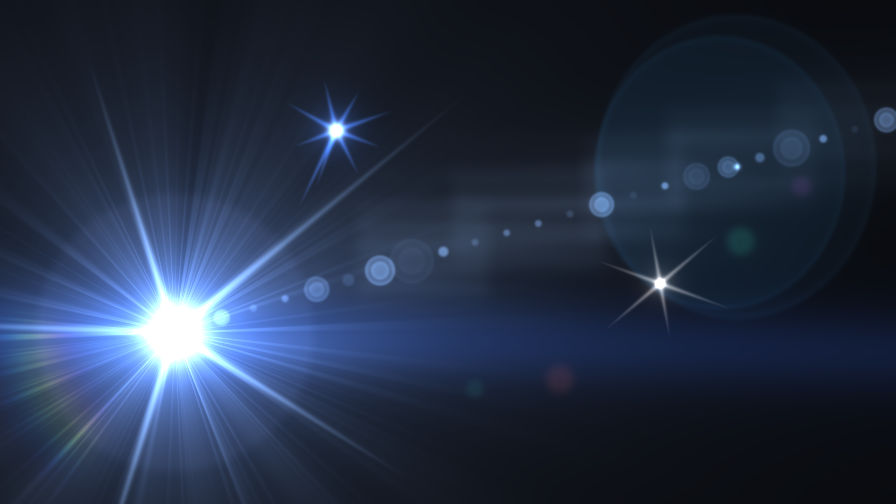
Write a WebGL 1 fragment shader that draws this background.

```glsl
precision highp float;
uniform vec2 u_resolution;

const vec2 MAIN_STAR = vec2(0.347, 0.340);
const vec2 BLUE_STAR = vec2(0.667, 0.741);
const vec2 WARM_STAR = vec2(1.310, 0.4375);
const vec2 CHAIN_START = vec2(0.440, 0.370);
const vec2 CHAIN_END = vec2(1.759, 0.762);

vec2 hashGradient(vec2 cell) {
  float h = fract(sin(dot(cell, vec2(127.1, 311.7))) * 4375.85);
  return vec2(cos(h * 6.2832), sin(h * 6.2832));
}

float gradientNoise(vec2 p) {
  vec2 i = floor(p), f = p - i;
  vec2 u = f * f * f * (f * (f * 6.0 - 15.0) + 10.0);
  vec2 e = vec2(1.0, 0.0);
  float low = mix(dot(hashGradient(i), f), dot(hashGradient(i + e), f - e), u.x);
  float high = mix(dot(hashGradient(i + e.yx), f - e.yx),
                   dot(hashGradient(i + e.xx), f - e.xx), u.x);
  return mix(low, high, u.y);
}

float bell(float x, float width) {
  return exp(-x * x / (width * width));
}

float softBox(vec2 p, vec2 halfSize, vec2 blur) {
  vec2 edge = 1.0 - smoothstep(halfSize - blur, halfSize + blur, abs(p));
  return edge.x * edge.y;
}

// Tapered light streak leaving the origin
float spike(vec2 p, float angle, float len, float width) {
  vec2 dir = vec2(cos(angle), sin(angle));
  float along = dot(p, dir);
  float across = dot(p, vec2(-dir.y, dir.x));
  float taper = clamp(1.0 - along / len, 0.0, 1.0);
  return bell(across, width * (0.35 + 0.65 * taper)) * taper * smoothstep(-0.01, 0.01, along);
}

float starburst(vec2 p, float count, float start, float wobble, float len, float width) {
  float sum = 0.0;
  for (int i = 0; i < 8; i++) {
    float k = float(i);
    if (k >= count) break;
    float turn = 6.2832 / count;
    float angle = start + turn * k - wobble * cos(turn * (k - 1.85));
    sum += spike(p, angle, len * (0.86 + 0.14 * cos(k * 2.4)), width);
  }
  return sum;
}

// Translucent disc with a thin brighter rim
float ghost(vec2 p, float radius, float blur) {
  float d = length(p) - radius;
  return (1.0 - smoothstep(-blur, blur, d)) * 0.75 + 0.3 * bell(d + blur, blur * 1.5);
}

float ghostChain(vec2 p) {
  float sum = 0.0;
  for (int i = 0; i < 22; i++) {
    float k = float(i);
    vec2 center = mix(CHAIN_START, CHAIN_END, k / 21.0);
    float third = pow(0.5 + 0.5 * cos(k * 2.0944), 3.0);
    float radius = 0.007 + 0.018 * third * (1.0 - bell(k - 9.0, 1.0)) * (1.0 - 0.5 * bell(k, 1.0))
                 + 0.026 * bell(k - 5.4, 1.1) + 0.014 * bell(k - 16.0, 0.7)
                 + 0.012 * bell(k - 18.0, 0.6);
    float strength = 0.55 + 0.4 * sin(k * 2.7 + 1.0);
    vec2 q = p - center;
    sum += strength * (ghost(q, radius, 0.003) + 0.6 * ghost(q, radius * 0.6, 0.003));
  }
  return sum;
}

// Broad smeared reflections along the ghost chain
float haze(vec2 p) {
  float slope = (CHAIN_END.y - CHAIN_START.y) / (CHAIN_END.x - CHAIN_START.x);
  float chainY = CHAIN_START.y + slope * (p.x - CHAIN_START.x);
  float sum = 0.6 * bell(p.y - chainY + 0.01, 0.14) * smoothstep(0.45, 0.9, p.x);
  for (int i = 0; i < 5; i++) {
    float k = float(i);
    vec2 center = vec2(0.84 + 0.21 * k, 0.50 + 0.061 * k);
    vec2 halfSize = vec2(0.13 + 0.03 * sin(k * 2.3), 0.085);
    sum += 0.4 * softBox(p - center, halfSize, vec2(0.025, 0.045));
  }
  float streaks = 0.85 + 0.5 * gradientNoise(vec2(p.x * 1.5, p.y * 24.0));
  return sum * streaks * (1.0 - 0.55 * smoothstep(1.1, 1.75, p.x));
}

vec3 mainStar(vec2 p) {
  float d = length(p);
  vec2 dir = p / max(d, 0.0001);
  float shafts = 1.0 + 0.55 * gradientNoise(dir * 4.0 + 3.0);
  float rays = smoothstep(0.02, 0.55, gradientNoise(dir * 17.0))
             + 0.6 * smoothstep(0.0, 0.5, gradientNoise(dir * 31.0 + 9.0));
  vec3 color = vec3(0.20, 0.25, 0.34) * exp(-d / 0.42) * shafts;
  color += vec3(0.35, 0.55, 1.0) * 1.25 * exp(-d / 0.105);
  color += vec3(1.2, 1.25, 1.2) * bell(d, 0.052);
  color += vec3(0.38, 0.50, 0.72) * rays * exp(-d / 0.16) * 0.65;
  color += vec3(0.025, 0.03, 0.045) * (1.0 - smoothstep(0.26, 0.29, d));
  float burst = starburst(p, 5.0, 0.648, 0.056, 0.74, 0.009);
  color += vec3(0.55, 0.72, 0.95) * burst * (0.4 + 0.6 * exp(-d / 0.22));
  // Iridescent fan
  float fan = smoothstep(0.78, 0.98, dot(dir, vec2(-0.92, -0.39))) * bell(d - 0.27, 0.09);
  vec3 spectrum = 0.5 + 0.5 * cos(d * 32.0 + vec3(4.4, 3.2, 1.0));
  return color + spectrum * fan * (0.07 + 0.17 * rays);
}

vec3 smallStar(vec2 p, vec3 tint, float burst, float size) {
  float d = length(p);
  return tint * (burst + 0.65 * exp(-d / (size * 1.8))) + vec3(1.1) * bell(d, size);
}

void main() {
  vec2 p = gl_FragCoord.xy / u_resolution.y;
  vec3 color = vec3(0.030, 0.036, 0.050);

  // Atmosphere and horizontal blue flare
  color += vec3(0.115, 0.145, 0.185) * haze(p);
  float reach = 0.35 + 0.65 * exp(-abs(p.x - MAIN_STAR.x) / 0.6);
  float bandY = p.y - 0.345 + 0.025 * p.x;
  color += vec3(0.06, 0.13, 0.31) * reach * (bell(bandY, 0.075) + 0.25 * bell(bandY, 0.16));

  // Large overlapping lens discs
  vec2 outer = (p - vec2(1.461, 0.669)) * vec2(1.09, 1.0);
  vec2 inner = (p - vec2(1.428, 0.657)) * vec2(1.09, 1.0);
  color += vec3(0.012, 0.033, 0.050) * ghost(outer, 0.303, 0.006);
  color += vec3(0.010, 0.035, 0.055) * ghost(inner, 0.272, 0.005);

  // Lens ghosts
  color += vec3(0.17, 0.23, 0.32) * ghostChain(p);
  color += vec3(0.02, 0.11, 0.08) * ghost(p - vec2(1.470, 0.521), 0.026, 0.014);
  color += vec3(0.10, 0.035, 0.03) * ghost(p - vec2(1.111, 0.248), 0.026, 0.015);
  color += vec3(0.07, 0.02, 0.07) * ghost(p - vec2(1.590, 0.630), 0.018, 0.012);
  color += vec3(0.01, 0.06, 0.05) * ghost(p - vec2(0.942, 0.229), 0.016, 0.010);
  color += vec3(0.5, 0.7, 0.9) * bell(length(p - vec2(1.463, 0.669)), 0.006);

  // Stars
  color += mainStar(p - MAIN_STAR);
  vec2 q = p - BLUE_STAR;
  float blueBurst = 0.65 * starburst(q, 8.0, 0.35, 0.12, 0.12, 0.006)
                  + 0.7 * spike(q, 4.26, 0.17, 0.006);
  color += smallStar(q, vec3(0.25, 0.48, 1.0), blueBurst, 0.014);
  q = p - WARM_STAR;
  float warmBurst = 0.6 * starburst(q, 6.0, 0.70, 0.0, 0.15, 0.005);
  color += smallStar(q, vec3(0.72, 0.68, 0.65), warmBurst, 0.009);

  gl_FragColor = vec4(clamp(color, 0.0, 1.0), 1.0);
}
```
